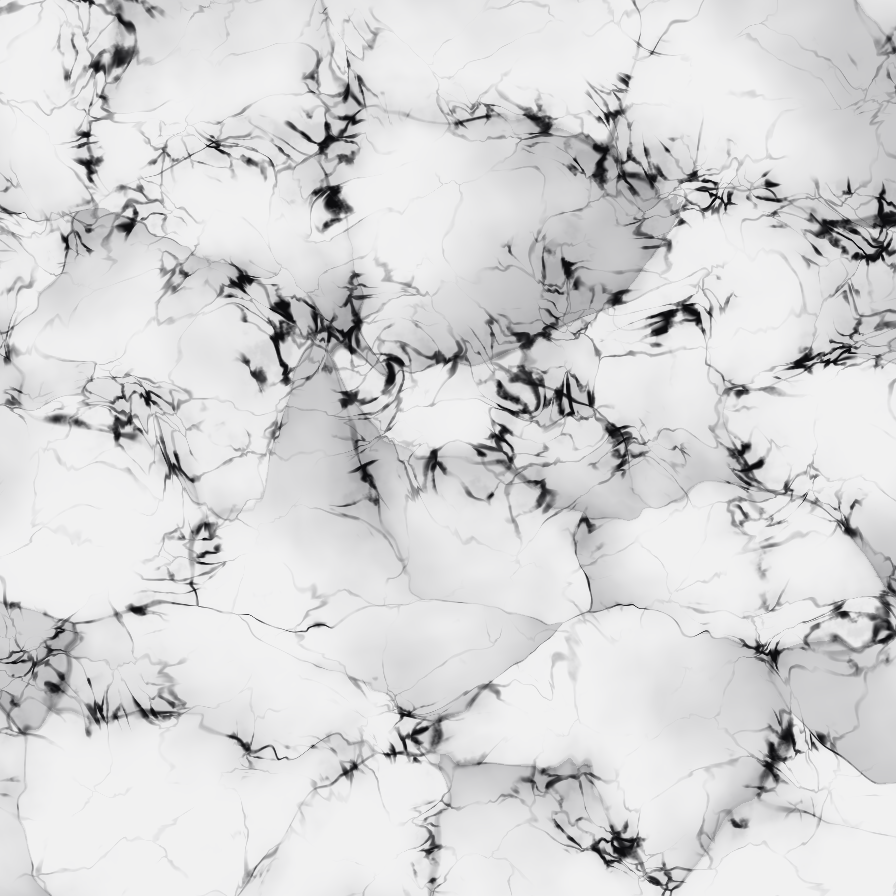
Reproduce this texture procedurally as a WebGL 2 fragment shader.

```glsl
#version 300 es
precision highp float;

uniform vec2 u_resolution;
out vec4 outColor;

const vec3 PALE_STONE = vec3(0.945, 0.945, 0.947);
const vec3 GREY_STONE = vec3(0.64, 0.64, 0.65);
const vec3 VEIN_INK = vec3(0.05, 0.05, 0.06);

const vec2 SLAB_CELLS = vec2(3.6, 5.4);      // cells across the canvas
const vec2 SHARD_CELLS = vec2(10.0, 14.0);
const vec2 CRUMB_CELLS = vec2(27.0, 42.0);
const float SLAB_TILT = 0.2;
const float SLAB_WARP = 0.33;                // amplitude times frequency
const float SHARD_WARP = 0.4;
const float BAND_HEIGHT = 0.68;              // belt of heavy fracture
const float BAND_WIDTH = 0.2;
const float CLOUD_DEPTH = 0.5;
const float FRACTURE_REACH = 0.03;

struct Cell {
    float edge;      // distance to the nearest border
    vec2 toSite;
    vec2 id;
};

mat2 turn(float angle) {
    float c = cos(angle), s = sin(angle);
    return mat2(c, s, -s, c);
}

vec2 hash2(vec2 p) {
    vec3 q = fract(p.xyx * vec3(0.1031, 0.1030, 0.0973));
    q += dot(q, q.yzx + 33.33);
    return fract((q.xx + q.yz) * q.zy);
}

// Layered sines, roughly -1 to 1
float waves(vec2 p) {
    mat2 spin = 1.75 * turn(1.1);
    float sum = 0.0, amp = 0.5;
    for (int i = 0; i < 6; i++) {
        p = spin * p + 1.3;
        sum += amp * sin(p.x + 1.5 * sin(p.y));
        amp *= 0.6;
    }
    return sum;
}

// Bends straight borders into ragged cracks
vec2 crumple(vec2 p, float freq, float slope) {
    for (int i = 0; i < 7; i++) {
        vec2 q = turn(1.3 * float(i) + 0.4) * p * freq;
        p += slope / freq * sin(q.yx + 2.1 * float(i) + sin(0.7 * q));
        freq *= 1.75;
    }
    return p;
}

Cell cells(vec2 p) {
    vec2 base = floor(p), f = fract(p);
    Cell cell = Cell(8.0, vec2(0.0), vec2(0.0));
    float best = 8.0;
    for (int y = -1; y <= 1; y++)
    for (int x = -1; x <= 1; x++) {
        vec2 g = vec2(x, y);
        vec2 r = g + hash2(base + g) - f;
        if (dot(r, r) < best) {
            best = dot(r, r);
            cell.toSite = r;
            cell.id = base + g;
        }
    }
    for (int y = -2; y <= 2; y++)
    for (int x = -2; x <= 2; x++) {
        vec2 g = vec2(x, y);
        vec2 r = g + hash2(base + g) - f;
        vec2 gap = r - cell.toSite;
        if (dot(gap, gap) > 1e-5)
            cell.edge = min(cell.edge, dot(0.5 * (r + cell.toSite), normalize(gap)));
    }
    return cell;
}

float stroke(float dist, float halfWidth) {
    float pixel = 1.0 / u_resolution.y;
    return 1.0 - smoothstep(0.3 * halfWidth, halfWidth + pixel, dist);
}

void main() {
    vec2 p = gl_FragCoord.xy / u_resolution.y;
    vec2 bent = crumple(p, 9.0, SLAB_WARP);
    vec2 chipped = crumple(p, 24.0, SHARD_WARP);

    // Three sizes of broken stone
    Cell slab = cells(turn(SLAB_TILT) * bent * SLAB_CELLS + 17.0);
    Cell shard = cells(turn(-0.3) * chipped * SHARD_CELLS + 41.0);
    Cell crumb = cells(turn(0.35) * chipped * CRUMB_CELLS + 83.0);
    float slabEdge = slab.edge / SLAB_CELLS.y;
    float shardEdge = shard.edge / SHARD_CELLS.y;
    float crumbEdge = crumb.edge / CRUMB_CELLS.y;

    // Where the stone is shattered
    float zone = waves(p * 7.0 + 3.0);
    float patchy = waves(p * 17.0 + 9.0);
    float broken = smoothstep(-0.3, 0.5, waves(p * 38.0 + 5.0));
    float bandOffset = (p.y - BAND_HEIGHT - 0.06 * sin(5.0 * p.x + 1.0)) / BAND_WIDTH;
    float band = exp(-bandOffset * bandOffset);
    float seam = exp(-slabEdge / FRACTURE_REACH);
    float fracture = smoothstep(0.1, 1.0, seam * (0.6 + 0.5 * zone + 0.35 * band) + band * (0.26 + 0.3 * zone) + 0.15 * patchy);
    float core = smoothstep(0.35, 1.0, fracture + 0.4 * patchy);

    // Soft clouds that stop at the cracks
    vec2 slope = normalize(hash2(slab.id + 5.0) - 0.5);
    float cloud = smoothstep(-0.15, 0.75, dot(slab.toSite, slope) + 0.4 * waves(p * 4.0 + 21.0));
    float shardTint = smoothstep(0.35, 0.9, hash2(shard.id + 2.0).x);
    float shade = CLOUD_DEPTH * cloud + fracture * (0.08 + 0.3 * shardTint) + 0.2 * core * broken;

    // Veins from bold to fine
    float presence = smoothstep(-0.35, 0.5, patchy);
    float bold = stroke(slabEdge, 0.0008 + 0.0028 * smoothstep(-0.2, 0.8, zone));
    bold *= mix(0.15, 0.9, presence) * mix(0.4, 1.0, broken);
    float thin = stroke(shardEdge, 0.0008 + 0.002 * fracture * broken);
    thin *= (0.12 * presence + 0.75 * fracture) * mix(0.4, 1.0, broken);
    float fine = stroke(crumbEdge, 0.0006 + 0.0028 * core * broken) * core * mix(0.2, 1.0, broken);
    float ink = 1.0 - (1.0 - bold) * (1.0 - thin) * (1.0 - fine);

    vec3 stone = mix(PALE_STONE, GREY_STONE, clamp(shade, 0.0, 1.0));
    outColor = vec4(mix(stone, VEIN_INK, ink), 1.0);
}
```
